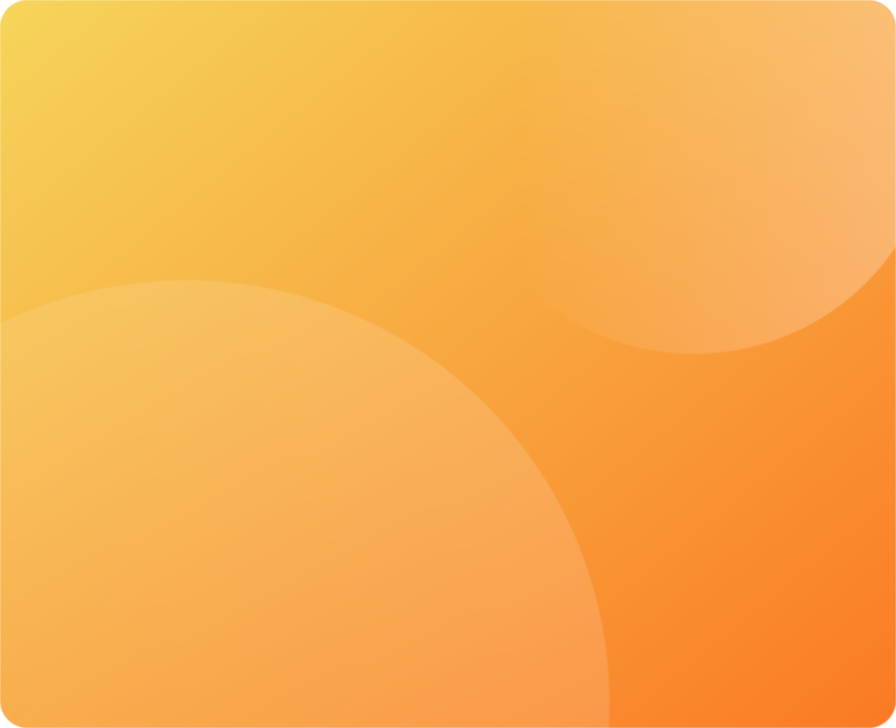
A Shadertoy shader for this background:

```glsl
#define GOLD vec3(0.963, 0.835, 0.355)
#define ORANGE vec3(0.982, 0.475, 0.145)
#define VEIL vec3(1.0)
#define LARGE_DISC vec3(0.2556, 0.0335, 0.5815)
#define SMALL_DISC vec3(0.9537, 0.8480, 0.3340)
#define LARGE_ALPHA 0.15
#define SMALL_ALPHA 0.28
#define CORNER_RADIUS 0.038
#define EDGE_SOFTNESS 0.0018

// Soft coverage of a shape from its signed distance
float coverage(float signedDistance) {
    float width = max(EDGE_SOFTNESS, 0.75 / iResolution.y);
    return 1.0 - smoothstep(-width, width, signedDistance);
}

// Disc packed as centre.xy, radius
float discDistance(vec2 point, vec3 disc) {
    return length(point - disc.xy) - disc.z;
}

float roundedBoxDistance(vec2 point, vec2 halfSize, float radius) {
    vec2 offset = abs(point) - halfSize + radius;
    return length(max(offset, 0.0)) + min(max(offset.x, offset.y), 0.0) - radius;
}

void mainImage(out vec4 fragColor, in vec2 fragCoord) {
    vec2 uv = fragCoord / iResolution.xy;
    vec2 point = fragCoord / iResolution.y;
    vec2 canvas = vec2(iResolution.x / iResolution.y, 1.0);

    // Diagonal base, gold at the top left
    float diagonal = 0.5 * (uv.x + 1.0 - uv.y);
    vec3 color = mix(GOLD, ORANGE, diagonal);

    // Large disc, its veil thinning toward the lower left
    float largeFade = clamp(0.45 + 0.65 * uv.x + 0.35 * uv.y, 0.0, 1.0);
    float largeDisc = coverage(discDistance(point, LARGE_DISC));
    color = mix(color, VEIL, LARGE_ALPHA * largeFade * largeDisc);

    // Small disc, fading out to the left
    float smallFade = clamp((uv.x - 0.58) / 0.42, 0.0, 1.0);
    float smallDisc = coverage(discDistance(point, SMALL_DISC));
    color = mix(color, VEIL, SMALL_ALPHA * smallFade * smallDisc);

    // Rounded card on white
    float card = coverage(roundedBoxDistance(point - 0.5 * canvas, 0.5 * canvas, CORNER_RADIUS));
    fragColor = vec4(mix(vec3(1.0), color, card), 1.0);
}
```
